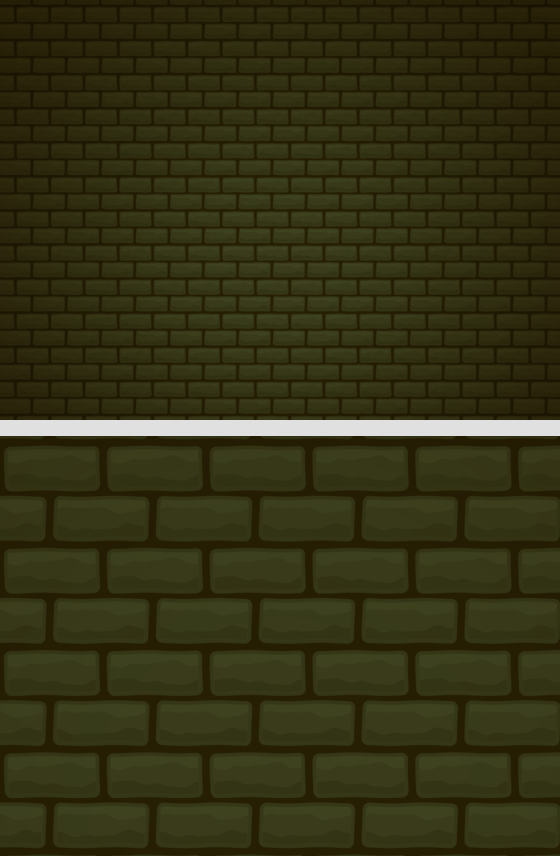
Top: the whole. Bottom: its middle third, enlarged.
Reproduce this pattern procedurally as a Shadertoy shader.

```glsl
// A dim olive brick wall in running bond, lit by a soft glow below the middle.
// Each brick is a rounded box with a darker rim and two wavy bands of tone;
// layered sines shape the bands, and alternate courses use different waves.

const float COURSES = 24.65;          // courses per canvas height
const float BRICK_PITCH = 2.012;      // brick spacing, in course heights
const vec2 WALL_OFFSET = vec2(0.453, 0.297);
const vec2 HALF_BRICK = vec2(0.932, 0.438);
const float CORNER = 0.13;

float roundedBox(vec2 p, vec2 halfSize, float radius) {
    vec2 q = abs(p) - halfSize + radius;
    return length(max(q, 0.0)) + min(max(q.x, q.y), 0.0) - radius;
}

// Coverage of the region where d is negative, softened over width aa.
float fill(float d, float aa) {
    return 1.0 - smoothstep(-aa, aa, d);
}

float layeredWave(float x, float phase) {
    return 0.55 * sin(3.7 * x + phase)
         + 0.30 * sin(8.3 * x - 1.7 * phase)
         + 0.15 * sin(15.1 * x + 2.3 * phase);
}

// Signed distance to a brick whose outline is slightly hand-cut.
float brickShape(vec2 p, float phase) {
    vec2 cut = vec2(0.012 * sin(4.0 * p.y + phase),
                    0.010 * sin(5.0 * p.x - phase));
    return roundedBox(p + cut, HALF_BRICK, CORNER);
}

// Tone relative to the face: positive is the pale top, negative the shade.
float brickTone(vec2 p, float edge, float phase, float aa) {
    float inside = fill(edge + 0.075, aa);
    float pale = fill(0.18 + 0.09 * layeredWave(p.x, phase) - p.y, aa);
    float shade = fill(p.y + 0.17 - 0.09 * layeredWave(p.x, phase + 2.6), aa);
    float rim = fill(-edge - 0.065, aa);
    return inside * (0.75 * pale - 0.8 * shade) - 0.55 * rim;
}

float wallGlow(vec2 uv, float aspect) {
    vec2 fromLight = uv - vec2(0.5 * aspect, 0.37);
    return 1.0 - smoothstep(0.08, 0.92, length(fromLight));
}

void mainImage(out vec4 fragColor, in vec2 fragCoord) {
    vec2 uv = fragCoord / iResolution.y;
    float aspect = iResolution.x / iResolution.y;
    float aa = 0.8 * COURSES / iResolution.y;

    // Find the course, then the brick within its staggered row.
    float y = uv.y * COURSES - WALL_OFFSET.y;
    float course = floor(y);
    float stagger = 1.0 - mod(course, 2.0);
    float column = uv.x * COURSES / BRICK_PITCH - WALL_OFFSET.x - 0.477 * stagger;
    vec2 p = vec2((fract(column) - 0.5) * BRICK_PITCH,
                  fract(y) - 0.5 - 0.02 * stagger);

    float phase = 0.8 + 2.1 * stagger;
    float edge = brickShape(p, phase);
    float tone = brickTone(p, edge, phase, aa);
    float glow = wallGlow(uv, aspect);

    // Light turns brown mortar and brick toward green.
    vec3 mortar = mix(vec3(0.095, 0.075, 0.005), vec3(0.150, 0.120, 0.012), glow);
    vec3 face = mix(vec3(0.155, 0.128, 0.030), vec3(0.223, 0.233, 0.103), glow);
    vec3 toneStep = mix(vec3(0.014, 0.013, 0.007), vec3(0.028, 0.035, 0.026), glow);

    vec3 color = mix(mortar, face + tone * toneStep, fill(edge, aa));
    fragColor = vec4(color, 1.0);
}
```
